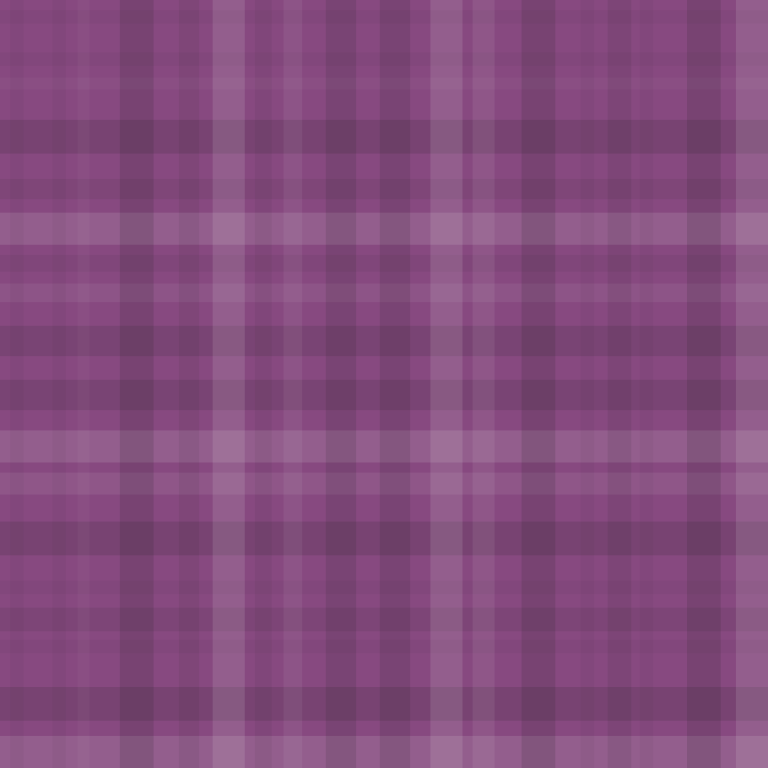
A Shadertoy shader for this pattern:

```glsl
// Purple plaid: translucent light and dark bands crossing at right angles, one repeat per canvas.

// Gap before each band, then the band's width, in threads; 455 threads make one repeat.
const int SETT[36] = int[36](
    6, 8,   17, 8,   7, 7,    18, 20,  15, 12,  8, 19,
    6, 10,  7, 11,   14, 18,  14, 18,  12, 19,  6, 13,
    16, 20, 15, 8,   8, 14,   5, 8,    20, 20,  9, 19);

// Lays all bands along one axis over the cloth; t is the thread position.
vec3 layBands(vec3 cloth, float t, float pixel) {
    float start = 0.0;
    for (int i = 0; i < 36; i += 2) {
        start += float(SETT[i]);
        float width = float(SETT[i + 1]);
        float end = start + width;

        // Smoothed band coverage
        float cover = clamp((t - start) / pixel + 0.5, 0.0, 1.0)
                    * clamp((end - t) / pixel + 0.5, 0.0, 1.0);

        // Wider bands are more opaque; odd widths are light, even widths dark
        float opacity = mix(0.02, 0.15, (width - 5.0) / 15.0);
        vec3 dye = vec3(SETT[i + 1] % 2 == 1 ? 0.867 : 0.133);

        cloth = mix(cloth, dye, cover * opacity);
        start = end;
    }
    return cloth;
}

void mainImage(out vec4 fragColor, in vec2 fragCoord) {
    vec2 uv = fragCoord / iResolution.xy;
    vec2 thread = 455.0 * fract(vec2(uv.x, 1.0 - uv.y));
    vec2 pixel = 455.0 / iResolution.xy;

    vec3 cloth = vec3(0.529, 0.286, 0.502);
    cloth = layBands(cloth, thread.y, pixel.y);  // horizontal bands
    cloth = layBands(cloth, thread.x, pixel.x);  // vertical bands
    fragColor = vec4(cloth, 1.0);
}
```
